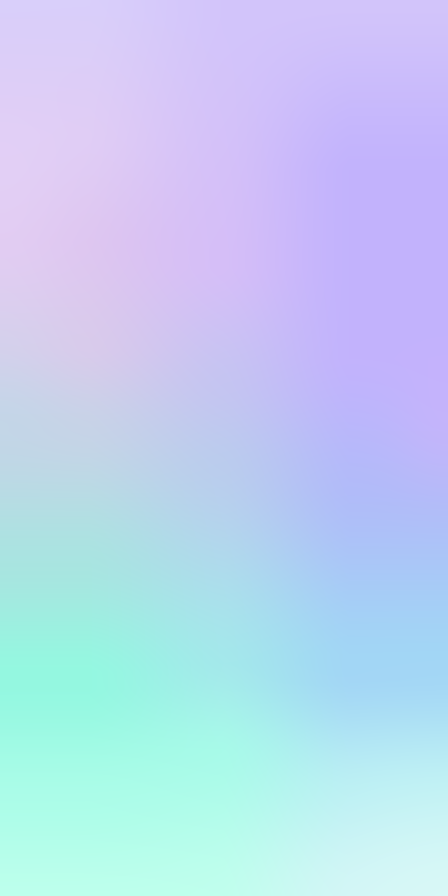
Reproduce this background procedurally as a Shadertoy shader.

```glsl
// Soft pastel mesh gradient: lavender and violet above, mint and sky below.
// Three vertical colour ramps are blended across the width, then faint
// elliptical glows tint the left edge and the lower right corner.

#define LEFT_X 0.20
#define CENTRE_X 0.50
#define RIGHT_X 0.78
#define SOFTNESS 0.45
#define EDGE_TINT 1.0
#define CORNER_GLOW 0.65

// Upper colours
const vec3 MIST = vec3(0.85, 0.81, 0.98);
const vec3 LILAC = vec3(0.875, 0.80, 0.96);
const vec3 ROSE = vec3(0.865, 0.77, 0.94);
const vec3 BLUSH = vec3(0.85, 0.79, 0.92);
const vec3 ORCHID = vec3(0.835, 0.745, 0.97);
const vec3 LAVENDER = vec3(0.825, 0.77, 0.98);
const vec3 VIOLET = vec3(0.76, 0.70, 0.99);

// Middle colours
const vec3 PEARL = vec3(0.78, 0.825, 0.905);
const vec3 SAGE = vec3(0.66, 0.895, 0.88);
const vec3 WISTERIA = vec3(0.77, 0.77, 0.945);
const vec3 HAZE = vec3(0.73, 0.80, 0.93);
const vec3 PERIWINKLE = vec3(0.69, 0.735, 0.975);

// Lower colours
const vec3 MINT = vec3(0.58, 0.97, 0.88);
const vec3 PALE_MINT = vec3(0.67, 0.99, 0.91);
const vec3 FOAM = vec3(0.74, 1.0, 0.925);
const vec3 LAGOON = vec3(0.64, 0.91, 0.92);
const vec3 AQUA = vec3(0.65, 0.98, 0.91);
const vec3 SKY = vec3(0.63, 0.835, 0.96);
const vec3 SHALLOWS = vec3(0.70, 0.93, 0.95);
const vec3 ICE = vec3(0.88, 0.98, 0.97);

// Moves from one colour to the next between two depths
vec3 blendStop(vec3 from, vec3 to, float start, float end, float depth) {
    float t = clamp((depth - start) / (end - start), 0.0, 1.0);
    return mix(from, to, mix(t, smoothstep(0.0, 1.0, t), SOFTNESS));
}

vec3 leftRamp(float d) {
    vec3 c = blendStop(MIST, LILAC, 0.0, 0.15, d);
    c = blendStop(c, ROSE, 0.15, 0.27, d);
    c = blendStop(c, BLUSH, 0.27, 0.39, d);
    c = blendStop(c, PEARL, 0.39, 0.48, d);
    c = blendStop(c, SAGE, 0.48, 0.63, d);
    c = blendStop(c, MINT, 0.63, 0.75, d);
    c = blendStop(c, PALE_MINT, 0.77, 0.89, d);
    return blendStop(c, FOAM, 0.89, 1.0, d);
}

vec3 centreRamp(float d) {
    vec3 c = blendStop(LAVENDER, ORCHID, 0.02, 0.28, d);
    c = blendStop(c, WISTERIA, 0.30, 0.43, d);
    c = blendStop(c, HAZE, 0.43, 0.52, d);
    c = blendStop(c, LAGOON, 0.52, 0.74, d);
    c = blendStop(c, AQUA, 0.74, 0.84, d);
    return blendStop(c, FOAM, 0.84, 1.0, d);
}

vec3 rightRamp(float d) {
    vec3 c = blendStop(LAVENDER, VIOLET, 0.0, 0.19, d);
    c = blendStop(c, PERIWINKLE, 0.40, 0.56, d);
    c = blendStop(c, SKY, 0.55, 0.73, d);
    c = blendStop(c, SHALLOWS, 0.76, 0.88, d);
    return blendStop(c, mix(SHALLOWS, ICE, 0.5), 0.88, 1.0, d);
}

// Elliptical falloff around a centre
float glow(vec2 p, vec2 centre, vec2 radius) {
    vec2 q = (p - centre) / radius;
    return exp(-dot(q, q));
}

void mainImage(out vec4 fragColor, in vec2 fragCoord) {
    vec2 p = fragCoord / iResolution.xy;
    p.y = 1.0 - p.y; // depth measured from the top

    // Blend the ramps across the width
    vec3 col = blendStop(leftRamp(p.y), centreRamp(p.y), LEFT_X, CENTRE_X, p.x);
    col = blendStop(col, rightRamp(p.y), CENTRE_X, RIGHT_X, p.x);

    // Warm light, then cooler shade, along the left edge
    col += EDGE_TINT * vec3(0.02, 0.03, 0.01) * glow(p, vec2(0.0, 0.26), vec2(0.17, 0.12));
    col += EDGE_TINT * vec3(-0.03, 0.02, 0.0) * glow(p, vec2(0.0, 0.42), vec2(0.15, 0.08));

    // Rosy rim beside the violet, icy light in the lower corner
    col += vec3(0.04, -0.01, 0.0) * glow(p, vec2(1.0, 0.49), vec2(0.12, 0.07));
    col = mix(col, ICE, CORNER_GLOW * glow(p, vec2(1.05, 1.0), vec2(0.40, 0.15)));

    fragColor = vec4(clamp(col, 0.0, 1.0), 1.0);
}
```
